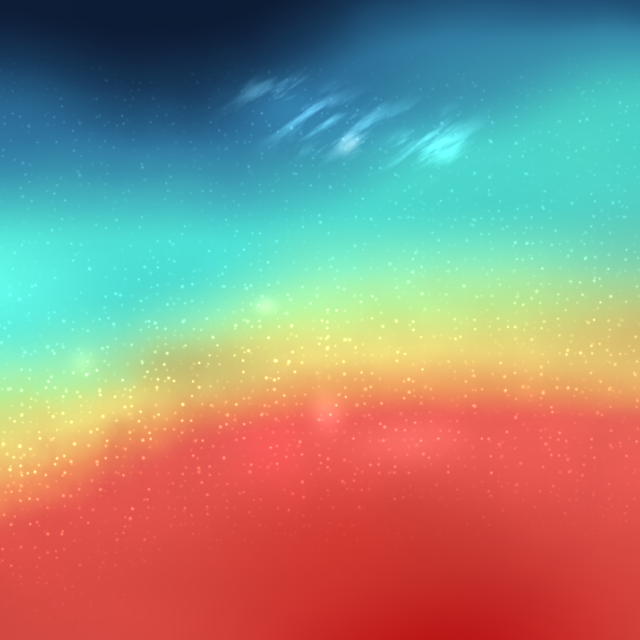
A Shadertoy shader for this background:

```glsl
// A glowing nebula sky: red haze below a curved horizon, then bands of gold,
// lime and aqua rising into blue and a navy cloud. Bands are smooth ramps over
// a noise-warped height; soft glows, wisps and hashed star grids lie on top.

float hash(vec2 p) {
    vec3 q = fract(vec3(p.xyx) * 0.1031);
    q += dot(q, q.yzx + 33.33);
    return fract((q.x + q.y) * q.z);
}

float noise(vec2 p) {
    vec2 i = floor(p), f = fract(p);
    f = f * f * (3.0 - 2.0 * f);
    return mix(mix(hash(i), hash(i + vec2(1, 0)), f.x),
               mix(hash(i + vec2(0, 1)), hash(i + vec2(1, 1)), f.x), f.y);
}

float fbm(vec2 p) {
    float sum = 0.0, amp = 0.5;
    for (int i = 0; i < 5; i++) {
        sum += amp * noise(p);
        p = mat2(1.6, 1.2, -1.2, 1.6) * p + 7.3;
        amp *= 0.5;
    }
    return sum;
}

// Soft elliptical spot, 1 at its centre
float glow(vec2 p, vec2 centre, vec2 size) {
    vec2 q = (p - centre) / size;
    return exp(-dot(q, q));
}

// One star per grid cell, most of them faint
float stars(vec2 p, float cells, float radius) {
    vec2 id = floor(p * cells);
    vec2 offset = 0.25 + 0.5 * vec2(hash(id + 11.7), hash(id + 47.1));
    float dist = length(fract(p * cells) - offset) / cells;
    return pow(hash(id + 83.5), 5.0) * exp(-dist * dist / (radius * radius));
}

// Red haze below the horizon, deepest at the bottom right of centre
vec3 redHaze(vec2 p) {
    vec3 col = mix(vec3(0.84, 0.29, 0.26), vec3(0.93, 0.37, 0.34),
                   smoothstep(0.05, 0.34, p.y));
    col = mix(col, vec3(0.72, 0.06, 0.07), 0.95 * glow(p, vec2(0.68, -0.03), vec2(0.27, 0.16)));
    col = mix(col, vec3(0.78, 0.20, 0.16), 0.65 * glow(p, vec2(0.55, 0.14), vec2(0.22, 0.11)));
    col += vec3(0.06, 0.07, 0.07) * glow(p, vec2(0.64, 0.31), vec2(0.08, 0.04));
    col += vec3(0.04, 0.00, 0.02) * glow(p, vec2(0.42, 0.29), vec2(0.06, 0.05));
    return col;
}

void mainImage(out vec4 fragColor, in vec2 fragCoord) {
    vec2 p = fragCoord / iResolution.xy;
    float cloud = fbm(p * vec2(4.0, 6.0) + 3.0) - 0.48;
    float fine = fbm(p * vec2(16.0, 12.0) + 20.0) - 0.48;

    // Height above the curved horizon
    float horizon = 0.215 + 0.16 * smoothstep(-0.1, 0.5, p.x);
    float h = p.y - horizon + 0.035 * cloud
            + 0.035 * fine * (1.0 - smoothstep(0.1, 0.6, p.x));
    float blur = mix(0.07, 0.035, smoothstep(0.0, 0.6, p.x));
    float lift = h + 0.05 * glow(p, vec2(0.25, 0.5), vec2(0.16, 0.3));

    // Warm to cool bands
    vec3 col = redHaze(p);
    col = mix(col, vec3(0.94, 0.59, 0.36), smoothstep(-blur, blur * 0.6, h));
    col = mix(col, vec3(0.95, 0.87, 0.49), smoothstep(0.0, 0.08, h));
    col = mix(col, vec3(0.77, 0.95, 0.58), smoothstep(0.06, 0.16, h));
    col = mix(col, vec3(0.59, 0.95, 0.74), smoothstep(0.12, 0.23, lift));
    col = mix(col, vec3(0.30, 0.84, 0.80), smoothstep(0.18, 0.31, lift));

    // Dusty tan patches and bright pools of light
    col = mix(col, vec3(0.70, 0.67, 0.42), 0.60 * glow(p, vec2(0.30, 0.43), vec2(0.13, 0.05)));
    col = mix(col, vec3(0.83, 0.68, 0.40), 0.75 * glow(p, vec2(1.03, 0.47), vec2(0.17, 0.09)));
    col = mix(col, vec3(0.38, 0.72, 0.65), 0.50 * glow(p, vec2(1.02, 0.62), vec2(0.15, 0.08)));
    col = mix(col, vec3(0.39, 0.98, 0.91), 0.85 * glow(p, vec2(-0.02, 0.56), vec2(0.16, 0.09)));
    col = mix(col, vec3(0.30, 0.90, 0.86), 0.60 * glow(p, vec2(0.30, 0.60), vec2(0.18, 0.06)));

    // Blue upper sky, its lower edge climbing to the right
    float rise = p.y - 0.70 - 0.19 * smoothstep(0.35, 1.0, p.x) + 0.07 * cloud;
    col = mix(col, vec3(0.23, 0.60, 0.70), smoothstep(-0.08, 0.05, rise));
    col = mix(col, vec3(0.17, 0.43, 0.60), smoothstep(0.0, 0.13, rise));
    col = mix(col, vec3(0.23, 0.58, 0.69), 0.60 * glow(p, vec2(0.74, 0.89), vec2(0.16, 0.08)));
    col = mix(col, vec3(0.32, 0.86, 0.80), 0.65 * glow(p, vec2(0.91, 0.77), vec2(0.06, 0.06)));

    // Navy cloud across the top left
    float edge = 0.83 + 0.17 * smoothstep(0.28, 0.72, p.x)
               + 0.05 * (1.0 - smoothstep(0.0, 0.22, p.x));
    float navy = p.y - edge + 0.06 * cloud;
    col = mix(col, vec3(0.09, 0.23, 0.36), 0.9 * smoothstep(-0.07, 0.05, navy));
    col = mix(col, vec3(0.05, 0.11, 0.21), smoothstep(0.0, 0.13, navy));

    // Slanted pale wisps in the blue
    vec2 slant = mat2(0.82, -0.57, 0.57, 0.82) * p;
    float streak = smoothstep(0.40, 0.80, fbm(slant * vec2(16.0, 65.0)));
    float wisps = glow(p, vec2(0.44, 0.84), vec2(0.06, 0.035))
                + 0.6 * glow(p, vec2(0.54, 0.80), vec2(0.10, 0.04))
                + 0.6 * glow(p, vec2(0.68, 0.775), vec2(0.07, 0.04));
    col += wisps * (vec3(0.30, 0.42, 0.42) * streak + vec3(0.03, 0.07, 0.08));
    col += vec3(0.22, 0.08, 0.05) * streak * glow(p, vec2(0.55, 0.775), vec2(0.03, 0.02));

    // Small hazy knots near the horizon, then soft mottling
    col += vec3(0.10, 0.12, 0.12) * glow(p, vec2(0.51, 0.355), vec2(0.025, 0.03));
    col += vec3(0.13, 0.10, 0.08) * glow(p, vec2(0.415, 0.522), vec2(0.016, 0.012));
    col += vec3(0.08, 0.06, 0.04) * glow(p, vec2(0.13, 0.435), vec2(0.02, 0.02));
    col *= 1.0 + 0.10 * cloud + 0.07 * fine * exp(-h * h * 30.0);

    // Star dust, thickest along the left of the horizon
    float dust = exp(-pow((h - 0.03) / 0.15, 2.0)) * mix(1.0, 0.45, p.x);
    float field = 0.25 * smoothstep(0.12, 0.3, p.y) * (1.0 - smoothstep(0.8, 0.95, p.y));
    float light = (dust + field) * (stars(p, 75.0, 0.0018) + stars(p + 0.37, 48.0, 0.0022))
                + (0.6 * dust + field + 0.4 * wisps) * stars(p + 0.71, 26.0, 0.0024);
    col += 0.55 * light * mix(vec3(1.0, 0.75, 0.50), vec3(0.75, 1.0, 0.95), smoothstep(0.0, 0.25, h));

    fragColor = vec4(clamp(col, 0.0, 1.0), 1.0);
}
```
